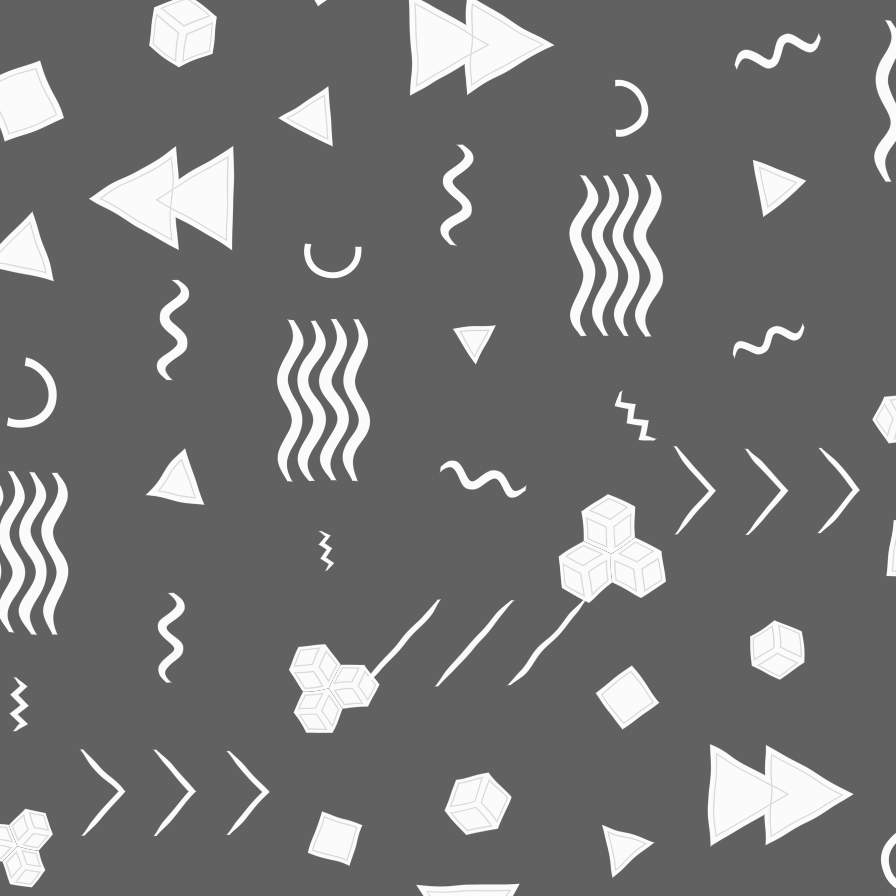
Write a Shadertoy shader that draws this pattern.

```glsl
const float TAU = 6.2831853;
const float CELLS = 6.0;
const float INSET = 0.0065;
const float NO_LINE = 1.0;
const vec3 SLATE = vec3(0.38);
const vec3 PAPER = vec3(0.983);
const vec3 PENCIL = vec3(0.72);

float hash(vec2 p, float seed) {
    vec3 q = fract(vec3(p.xyx + seed * 7.31) * vec3(0.1031, 0.1030, 0.0973));
    q += dot(q, q.yzx + 33.33);
    return fract((q.x + q.y) * q.z);
}

mat2 rotation(float a) {
    return mat2(cos(a), sin(a), -sin(a), cos(a));
}

float gradientDot(vec2 corner, vec2 offset) {
    float a = TAU * hash(corner, 9.0);
    return dot(vec2(cos(a), sin(a)), offset);
}

float gradientNoise(vec2 p) {
    vec2 i = floor(p), f = fract(p), u = f * f * (3.0 - 2.0 * f);
    vec2 e = vec2(1.0, 0.0);
    return mix(mix(gradientDot(i, f), gradientDot(i + e, f - e), u.x),
               mix(gradientDot(i + e.yx, f - e.yx), gradientDot(i + 1.0, f - 1.0), u.x), u.y);
}

// Every motif returns (outline distance, distance to its inner pencil line)
vec2 insetShape(float d) {
    return vec2(d, abs(d + INSET));
}

vec2 unite(vec2 a, vec2 b) {
    return min(a, b);
}

vec2 triangle(vec2 p, float halfSide) {
    const float k = 1.7320508;
    p = vec2(abs(p.x) - halfSide, p.y + halfSide / k);
    if (p.x + k * p.y > 0.0) p = vec2(p.x - k * p.y, -k * p.x - p.y) * 0.5;
    p.x -= clamp(p.x, -2.0 * halfSide, 0.0);
    return insetShape(-length(p) * sign(p.y));
}

vec2 square(vec2 p, float halfSide) {
    vec2 q = abs(p) - halfSide;
    return insetShape(length(max(q, 0.0)) + min(max(q.x, q.y), 0.0));
}

// Hexagon split by three spokes into the faces of a cube
vec2 cube(vec2 p, float apothem) {
    vec2 q = abs(p);
    float hexagon = max(q.x, 0.5 * q.x + 0.8660254 * q.y) - apothem;
    float third = TAU / 3.0;
    float a = mod(atan(p.y, p.x) - TAU / 4.0, third);
    float spoke = length(p) * sin(min(a, third - a));
    return vec2(hexagon, abs(min(-hexagon, spoke) - 0.7 * INSET));
}

vec2 cubeCluster(vec2 p, float apothem) {
    vec2 shape = vec2(NO_LINE);
    for (int i = 0; i < 3; i++) {
        vec2 q = rotation(float(i) * TAU / 3.0) * p;
        shape = unite(shape, cube(q + vec2(0.0, apothem / 0.8660254), apothem));
    }
    return shape;
}

// Pen stroke along x, thinner at its ends; offset is the height above its path
vec2 stroke(float x, float offset, float slope, float reach, float width) {
    float taper = 1.0 - 0.6 * smoothstep(0.65, 1.0, abs(x) / reach);
    float d = abs(offset) / sqrt(1.0 + slope * slope) - width * taper;
    return vec2(max(d, abs(x) - reach), NO_LINE);
}

vec2 squiggle(vec2 p, float amplitude, float period, float reach, float width) {
    float k = TAU / period;
    return stroke(p.x, p.y - amplitude * sin(k * p.x), amplitude * k * cos(k * p.x), reach, width);
}

vec2 zigzag(vec2 p, float amplitude, float period, float reach, float width) {
    float ramp = abs(fract(p.x / period) - 0.5) * 4.0 - 1.0;
    return stroke(p.x, p.y - amplitude * ramp, 4.0 * amplitude / period, reach, width);
}

vec2 waveBand(vec2 p, float spacing, float period) {
    float k = TAU / period, amplitude = 0.0085;
    float y = p.y - amplitude * sin(k * p.x);
    y -= spacing * clamp(floor(y / spacing) + 0.5, -1.5, 1.5);
    return stroke(p.x, y, amplitude * k * cos(k * p.x), 0.09, 0.0064);
}

vec2 chevronRow(vec2 p, float spacing, bool folded) {
    float lean = 0.88;
    float x = p.x - lean * (folded ? abs(p.y) - 0.024 : p.y);
    x -= spacing * clamp(round(x / spacing), -1.0, 1.0);
    return stroke(p.y, x, lean, 0.048, 0.003);
}

vec2 arc(vec2 p, float radius, float width) {
    return vec2(max(abs(length(p) - radius) - width, p.y - 0.006), NO_LINE);
}

vec2 motif(vec2 p, int kind, float pick) {
    if (kind == 0) return triangle(p, 0.041);
    if (kind == 1) return triangle(p, 0.033);
    if (kind == 2) return square(p, 0.034);
    if (kind == 4) return cubeCluster(p, 0.029);
    if (kind == 5) return unite(triangle(p - vec2(0.0, 0.031), 0.057), triangle(p + vec2(0.0, 0.031), 0.057));
    if (kind == 6) return zigzag(p, 0.0055, 0.021, 0.031, 0.003);
    if (kind == 7) return cube(p, 0.037);
    if (kind == 8) return waveBand(p, 0.0245, 0.09);
    if (kind == 9) return chevronRow(p, 0.081, pick > 0.4);
    if (kind == 10) return arc(p, 0.034, 0.0045);
    return squiggle(p, 0.011, 0.057, 0.057, 0.0054);
}

void mainImage(out vec4 fragColor, in vec2 fragCoord) {
    float pixel = 1.0 / min(iResolution.x, iResolution.y);
    vec2 uv = fragCoord * pixel;
    vec2 home = floor(uv * CELLS + vec2(0.35, 0.2));
    vec3 color = SLATE;

    // One motif per jittered cell, kinds cycling so that each gets its share
    for (int j = -1; j <= 1; j++)
    for (int i = -1; i <= 1; i++) {
        vec2 cell = home + vec2(i, j);
        int kind = int(mod(5.0 * cell.x + 2.0 * cell.y + 4.0, 12.0));
        bool large = kind == 5 || kind == 8 || kind == 9;
        float pick = hash(cell, 1.0), turn = hash(cell, 2.0);
        vec2 jitter = vec2(hash(cell, 3.0), hash(cell, 4.0)) - 0.5;
        vec2 center = cell + vec2(0.15, 0.3 + 0.4 * mod(cell.x, 2.0)) + jitter * (large ? 0.06 : 0.2);
        float size = large ? 1.0 : mix(0.7, 1.08, pick);
        float angle = TAU * (kind == 9 ? floor(turn * 2.0) / 2.0 : large ? floor(turn * 4.0) / 4.0 : turn);

        // Slight hand-cut wobble of the outline
        vec2 p = rotation(angle) * (uv - center / CELLS) / size;
        vec2 q = p * 24.0 + cell * 17.0;
        p += 0.004 * vec2(gradientNoise(q), gradientNoise(q + 51.0));

        vec2 shape = motif(p, kind, pick) * size;
        float cover = smoothstep(0.7 * pixel, -0.7 * pixel, shape.x);
        float line = 1.0 - smoothstep(0.0, 0.0008 + 0.5 * pixel, shape.y);
        color = mix(color, mix(PAPER, PENCIL, 0.5 * line), cover);
    }
    fragColor = vec4(color, 1.0);
}
```
